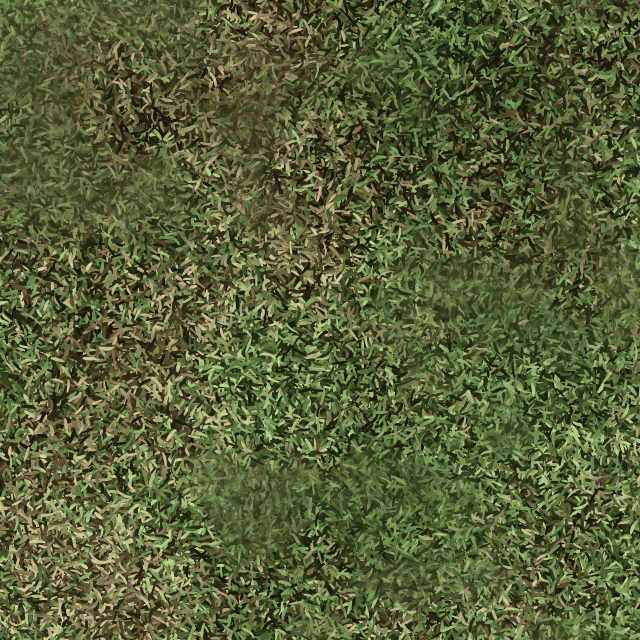
This texture is drawn by a three.js fragment shader. Its source:

```glsl
varying vec2 vUv;

const int LAYERS = 8;
const float DENSITY = 58.0;         // blade cells across the canvas
const float HALF_LENGTH_MIN = 0.34; // blade sizes, in cells
const float HALF_LENGTH_MAX = 0.82;
const float HALF_WIDTH_MIN = 0.09;
const float HALF_WIDTH_MAX = 0.17;
const float EDGE = 0.055;
const float BEND = 0.35;
const float PATCH_SCALE = 4.5;
const float VEIL_SCALE = 6.0;
const float VEIL_STRENGTH = 0.55;
const float GRAIN_SCALE = 150.0;
const float GRAIN_STRENGTH = 0.22;
const float PI = 3.14159;

const vec3 GREEN_SHADOW = vec3(0.08, 0.10, 0.04);
const vec3 GREEN_DEEP = vec3(0.29, 0.39, 0.19);
const vec3 GREEN_LEAF = vec3(0.47, 0.60, 0.34);
const vec3 GREEN_GLINT = vec3(0.69, 0.78, 0.51);
const vec3 DRY_SHADOW = vec3(0.11, 0.08, 0.04);
const vec3 DRY_EARTH = vec3(0.34, 0.29, 0.17);
const vec3 DRY_STRAW = vec3(0.57, 0.52, 0.36);
const vec3 DRY_GLINT = vec3(0.80, 0.74, 0.56);

vec4 hash4(vec2 p) {
  vec4 q = fract(p.xyxy * vec4(0.1031, 0.1030, 0.0973, 0.1099));
  q += dot(q, q.wzxy + 33.33);
  return fract((q.xxyz + q.yzzw) * q.zywx);
}

float valueNoise(vec2 p) {
  vec2 i = floor(p);
  vec2 f = fract(p);
  f = f * f * (3.0 - 2.0 * f);
  float low = mix(hash4(i).x, hash4(i + vec2(1.0, 0.0)).x, f.x);
  float high = mix(hash4(i + vec2(0.0, 1.0)).x, hash4(i + 1.0).x, f.x);
  return mix(low, high, f.y);
}

float fbm(vec2 p) {
  float sum = 0.0;
  float gain = 0.55;
  for (int i = 0; i < 3; i++) {
    sum += gain * valueNoise(p);
    p = p * 2.1 + 19.7;
    gain *= 0.5;
  }
  return sum;
}

mat2 rotation(float a) {
  return mat2(cos(a), -sin(a), sin(a), cos(a));
}

vec3 ramp(vec3 shadow, vec3 deep, vec3 light, vec3 glint, float tone) {
  vec3 c = mix(shadow, deep, smoothstep(0.0, 0.38, tone));
  c = mix(c, light, smoothstep(0.34, 0.76, tone));
  return mix(c, glint, smoothstep(0.78, 1.0, tone));
}

vec3 turfColor(float living, float tone) {
  vec3 dry = ramp(DRY_SHADOW, DRY_EARTH, DRY_STRAW, DRY_GLINT, tone);
  vec3 green = ramp(GREEN_SHADOW, GREEN_DEEP, GREEN_LEAF, GREEN_GLINT, tone);
  return mix(dry, green, living);
}

// Coverage of one curved, tapering blade centred at the origin
float bladeMask(vec2 p, float halfLength, float halfWidth, float bend) {
  float along = p.x / halfLength;
  float across = abs(p.y + bend * (p.x * p.x - 0.15));
  float width = halfWidth * (1.0 - 0.55 * along * along);
  float side = 1.0 - smoothstep(width - EDGE, width + EDGE, across);
  return side * (1.0 - smoothstep(0.8, 1.0, abs(along)));
}

void main() {
  // Broad patches: living grass, light and blurred turf
  float greenness = 0.56 + 1.3 * (fbm(vUv * PATCH_SCALE + 3.1) - 0.48);
  greenness = clamp(greenness + 0.22 * (vUv.x - 0.5), 0.18, 0.94);
  float light = 0.32 * (fbm(vUv * PATCH_SCALE + 41.3) - 0.48);
  light += 0.10 * (0.5 - vUv.y) - 0.08 * (vUv.x - 0.5);
  float veil = VEIL_STRENGTH * smoothstep(0.44, 0.68, fbm(vUv * VEIL_SCALE + 77.7));

  vec3 color = turfColor(greenness, 0.14);

  // Overlapping blades, each layer on its own turned grid
  for (int layer = 0; layer < LAYERS; layer++) {
    float depth = float(layer);
    float turn = depth * 0.77;
    vec2 p = rotation(turn) * vUv * DENSITY + depth * 131.0;
    vec2 home = floor(p);
    for (int y = -1; y <= 1; y++) {
      for (int x = -1; x <= 1; x++) {
        vec2 cell = home + vec2(float(x), float(y));
        vec4 place = hash4(cell + 500.0);
        vec4 look = hash4(cell + 913.0);
        vec2 local = rotation(place.z * PI) * (p - cell - place.xy);
        float halfLength = mix(HALF_LENGTH_MIN, HALF_LENGTH_MAX, place.w);
        float halfWidth = mix(HALF_WIDTH_MIN, HALF_WIDTH_MAX, look.x);
        float mask = bladeMask(local, halfLength, halfWidth, BEND * (look.y * 2.0 - 1.0));
        float living = smoothstep(-0.12, 0.12, greenness - look.z);
        float tone = clamp(look.w * 1.06 - 0.04 + light, 0.0, 1.0);
        color = mix(color, turfColor(living, tone), mask);
      }
    }
  }

  // Soft matted areas and fine grain
  float grain = valueNoise(vUv * GRAIN_SCALE) - 0.5;
  color = mix(color, turfColor(greenness, 0.44 + light + 0.3 * grain), veil);
  color *= 1.0 + GRAIN_STRENGTH * grain;

  gl_FragColor = vec4(clamp(color, 0.0, 1.0), 1.0);
}
```
